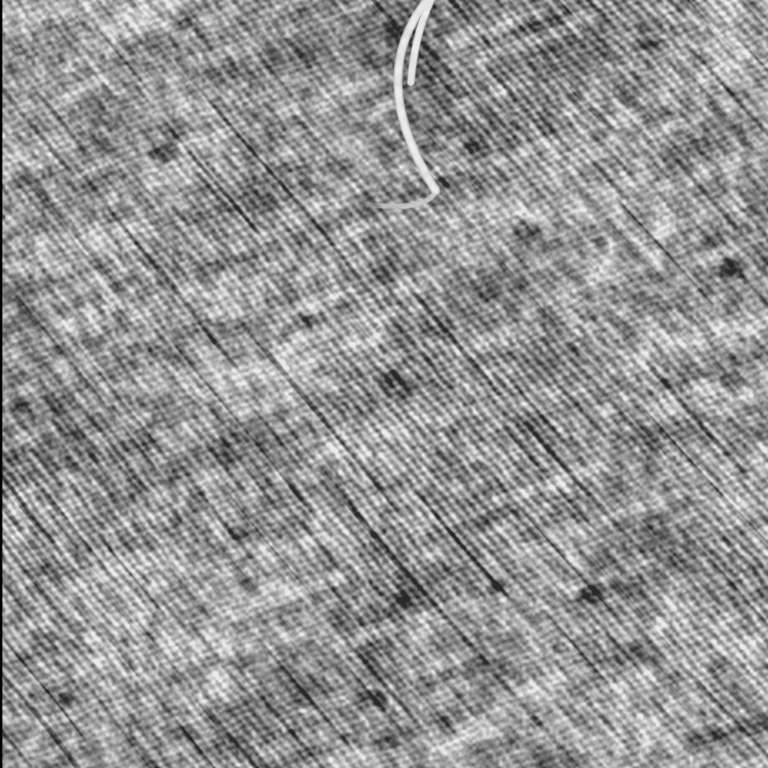
Reproduce this texture procedurally as a Shadertoy shader.

```glsl
// Grey woven cloth: fine diagonal warp ribs crossed by shallow weft streaks,
// with dark broken warp lines, scattered stains and one loose pale thread.
// Sums signed noise stretched along both yarn directions, then adds the thread.

const vec2  WARP_DIR      = vec2(0.616, -0.788);
const vec2  WEFT_DIR      = vec2(0.940, 0.342);
const float WARP_BEND     = 0.06;
const float RIB_COUNT     = 96.0;
const float WEFT_COUNT    = 105.0;
const float BASE_TONE     = 0.605;
const float RIB_DEPTH     = 0.095;
const float WEFT_DEPTH    = 0.05;
const float FLECK_DEPTH   = 0.17;
const float STREAK_DEPTH  = 0.13;
const float PATCH_DEPTH   = 0.10;
const float GRAIN_DEPTH   = 0.11;
const float LINE_DEPTH    = 0.27;
const float STAIN_DEPTH   = 0.28;
const float THREAD_TONE   = 0.90;
const float MARGIN_WIDTH  = 0.003;
const float TAU           = 6.28319;

float hash(vec2 p) {
    vec3 q = fract(p.xyx * 0.1031);
    q += dot(q, q.yzx + 33.33);
    return fract((q.x + q.y) * q.z);
}

// Value noise from -1 to 1
float noise(vec2 p) {
    vec2 i = floor(p), f = fract(p);
    f = f * f * (3.0 - 2.0 * f);
    float low  = mix(hash(i), hash(i + vec2(1, 0)), f.x);
    float high = mix(hash(i + vec2(0, 1)), hash(i + vec2(1, 1)), f.x);
    return 2.0 * mix(low, high, f.y) - 1.0;
}

// Dark warp yarns: one tapered dash per cell, kept only where the hash is high
float brokenLines(vec2 yarn, float columns, float rate, float keep, float seed) {
    float column = floor(yarn.x * columns);
    float run = yarn.y * rate + 9.0 * hash(vec2(column + 50.0, seed));
    vec2 cell = vec2(column, floor(run)) + seed * 17.0 + 60.0;
    float pick = smoothstep(1.0 - keep, 1.0, hash(cell));
    float centre = mix(0.3, 0.7, hash(cell + 7.3));
    float offset = abs(fract(yarn.x * columns) - centre) / columns;
    float halfWidth = mix(0.0025, 0.0055, hash(cell + 3.1));
    float ends = smoothstep(0.0, 0.2, fract(run)) * smoothstep(1.0, 0.85, fract(run));
    return sqrt(pick) * ends * (1.0 - smoothstep(0.2 * halfWidth, halfWidth, offset));
}

// Small smudges, flattened along the weft
float stains(vec2 p, float cells, float keep) {
    vec2 id = floor(p * cells);
    vec2 centre = 0.3 + 0.4 * vec2(hash(id + 11.0), hash(id + 29.0));
    vec2 d = (fract(p * cells) - centre) / cells;
    float ragged = 0.006 * noise(p * 70.0);
    float radius = mix(0.009, 0.022, hash(id + 41.0));
    float shape = 1.0 - smoothstep(0.35 * radius, radius, length(d * vec2(0.8, 1.2)) + ragged);
    return shape * step(1.0 - keep, hash(id + 5.0));
}

float segmentDistance(vec2 p, vec2 a, vec2 b) {
    vec2 ab = b - a;
    return length(p - a - ab * clamp(dot(p - a, ab) / dot(ab, ab), 0.0, 1.0));
}

float curveDistance(vec2 p, vec2 a, vec2 control, vec2 b) {
    float nearest = 1.0;
    vec2 previous = a;
    for (int i = 1; i <= 14; i++) {
        float t = float(i) / 14.0;
        vec2 next = mix(mix(a, control, t), mix(control, b, t), t);
        nearest = min(nearest, segmentDistance(p, previous, next));
        previous = next;
    }
    return nearest;
}

float strand(float distance, float halfWidth, float soft) {
    return 1.0 - smoothstep(halfWidth - soft, halfWidth + soft, distance);
}

void mainImage(out vec4 fragColor, in vec2 fragCoord) {
    vec2 uv = fragCoord / iResolution.xy;
    float soft = max(0.0015, 0.8 / iResolution.y);

    // Yarn coordinates: x across the yarn, y along it
    vec2 warp = vec2(dot(uv, vec2(-WARP_DIR.y, WARP_DIR.x)), dot(uv, WARP_DIR));
    warp.x += -WARP_BEND * uv.x * uv.x + 0.003 * noise(uv * 7.0);
    vec2 weft = vec2(dot(uv, vec2(-WEFT_DIR.y, WEFT_DIR.x)), dot(uv, WEFT_DIR));
    weft.x += 0.005 * noise(uv * 5.0 + 31.0);

    // Weave and uneven yarn
    float clarity = 1.0 + 0.6 * noise(uv * 6.0 + 13.0);
    float tone = BASE_TONE;
    tone += RIB_DEPTH * clarity * sin(TAU * RIB_COUNT * warp.x + 0.9 * noise(uv * 45.0));
    tone += WEFT_DEPTH * sin(TAU * WEFT_COUNT * weft.x + 1.5 * noise(uv * 40.0 + 8.0));
    tone += FLECK_DEPTH * noise(vec2(warp.x * 120.0, warp.y * 65.0) + 80.0);
    tone += STREAK_DEPTH * noise(vec2(weft.x * 58.0, weft.y * 10.0) + 140.0);
    tone += PATCH_DEPTH * (0.6 * noise(uv * 5.0 + 3.0) + 0.6 * noise(uv * 14.0 + 57.0));
    tone += GRAIN_DEPTH * noise(uv * 230.0);

    // Dark lines and stains
    float lines = brokenLines(warp, 26.0, 2.6, 0.42, 1.0);
    lines = max(lines, brokenLines(warp + 0.013, 38.0, 4.5, 0.35, 2.0));
    lines = max(lines, 0.7 * brokenLines(warp + 0.007, 52.0, 7.0, 0.35, 3.0));
    tone -= LINE_DEPTH * lines * (0.8 + 0.3 * noise(uv * 60.0));
    tone -= STAIN_DEPTH * max(stains(uv, 7.0, 0.22), 0.6 * stains(uv + 0.37, 11.0, 0.2));
    float shade = length((uv - vec2(0.53, 0.94)) * vec2(1.0, 0.7)) + 0.02 * noise(uv * 25.0);
    tone -= 0.2 * (1.0 - smoothstep(0.015, 0.07, shade));
    tone = clamp(tone, 0.16, 0.92);

    // Loose thread: main strand, doubled top and thin tail
    float mainStrand = curveDistance(uv, vec2(0.565, 1.01), vec2(0.47, 0.905), vec2(0.567, 0.752));
    float topStrand = curveDistance(uv, vec2(0.566, 1.01), vec2(0.54, 0.96), vec2(0.535, 0.893));
    float tail = curveDistance(uv, vec2(0.569, 0.755), vec2(0.56, 0.722), vec2(0.47, 0.735));
    float thread = max(strand(mainStrand, 0.0058, soft), strand(topStrand, 0.005, soft));
    thread = max(thread, strand(tail, 0.0033, soft) * smoothstep(0.46, 0.52, uv.x));
    float sheen = THREAD_TONE - 0.14 * smoothstep(0.002, 0.006, min(mainStrand, topStrand));
    tone = mix(tone, sheen + 0.04 * noise(uv * 110.0), thread);

    // Dark left margin
    tone *= smoothstep(MARGIN_WIDTH - soft, MARGIN_WIDTH + soft, uv.x);
    fragColor = vec4(vec3(tone), 1.0);
}
```
